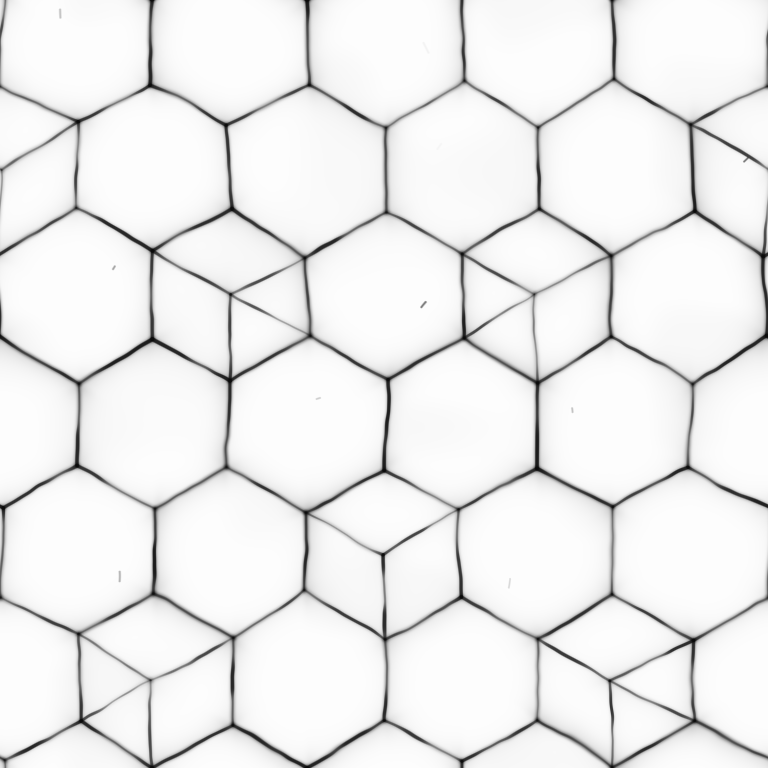
Give the GLSL for this pattern, as a three.js fragment shader.

```glsl
varying vec2 vUv;

// Lengths are in column widths; knots sit on a grid of half columns and third rows.
const float COLUMNS = 5.0;
const float ROWS = 6.0;
const float ROW_HEIGHT = COLUMNS / ROWS;
const float FIRST_ROW = 0.6875;
const vec2 KNOT_STEP = vec2(0.5, ROW_HEIGHT / 3.0);
const vec2 KNOT_PERIOD = vec2(2.0 * COLUMNS, 3.0 * ROWS);
const vec3 PAPER = vec3(0.994);
const vec3 INK = vec3(0.04);

vec2 hash2(vec2 p) {
  vec3 q = fract(p.xyx * vec3(0.1031, 0.1030, 0.0973));
  q += dot(q, q.yzx + 33.33);
  return fract((q.xx + q.yz) * q.zy);
}

vec2 wrap(vec2 p, vec2 period) {
  return floor(mod(p + 0.5, period));
}

// Two channels of value noise that repeat after period cells
vec2 noise2(vec2 uv, float period) {
  vec2 p = uv * period;
  vec2 i = floor(p);
  vec2 f = fract(p);
  f = f * f * (3.0 - 2.0 * f);
  vec2 size = vec2(period);
  vec2 low = mix(hash2(wrap(i, size)), hash2(wrap(i + vec2(1.0, 0.0), size)), f.x);
  vec2 high = mix(hash2(wrap(i + vec2(0.0, 1.0), size)), hash2(wrap(i + 1.0, size)), f.x);
  return mix(low, high, f.y);
}

vec2 knot(vec2 g) {
  return g * KNOT_STEP + 0.045 * (hash2(wrap(g, KNOT_PERIOD)) - 0.5);
}

// x: distance to the segment, y: signed distance to its line
vec2 segment(vec2 p, vec2 a, vec2 b) {
  vec2 ab = b - a;
  vec2 ap = p - a;
  float t = clamp(dot(ap, ab) / dot(ab, ab), 0.0, 1.0);
  return vec2(length(ap - ab * t), (ab.x * ap.y - ab.y * ap.x) / length(ab));
}

// Dark core, grey body and a shadow heavier on one side
float stroke(vec2 p, vec2 a, vec2 b, float wear, float softness) {
  vec2 traits = hash2(wrap(a + b, 2.0 * KNOT_PERIOD) + 7.0);
  vec2 d = segment(p, knot(a), knot(b));
  float press = 0.7 * wear + 0.3 * traits.x;
  float width = mix(0.004, 0.011, press);
  float core = mix(0.25, 0.85, press) * (1.0 - smoothstep(width - 0.005, width + 0.006, d.x));
  float body = softness * mix(0.25, 0.55, traits.y) * exp(-d.x * d.x / 0.00027);
  float side = smoothstep(-0.03, 0.03, traits.x < 0.5 ? -d.y : d.y);
  float shadow = softness * (0.04 + 0.13 * traits.y * side) * exp(-d.x / 0.055);
  return (1.0 - core) * (1.0 - body) * (1.0 - shadow);
}

// Every third row is plain; the others hold one or two split cells
bool isSplit(vec2 cell) {
  float kind = mod(cell.y, 3.0);
  float upper = floor(cell.y / 3.0);
  if (kind < 0.5) return cell.x == 1.0 || cell.x == 4.0 - upper;
  return kind < 1.5 && cell.x == 2.0 - 2.0 * upper;
}

// Inner lines of a split cell, some with a fourth spoke
float spokes(vec2 p, vec2 centre, vec2 cell, float wear) {
  float clear = stroke(p, centre, centre + vec2(-1.0, 1.0), wear, 0.45);
  clear *= stroke(p, centre, centre + vec2(1.0, 1.0), wear, 0.45);
  clear *= stroke(p, centre, centre + vec2(0.0, -2.0), wear, 0.45);
  if (mod(cell.y, 3.0) < 0.5) {
    float lean = (cell.x == 1.0) == (cell.y < 3.0) ? -1.0 : 1.0;
    clear *= stroke(p, centre, centre + vec2(lean, -1.0), wear, 0.35);
  }
  return clear;
}

// Short scratch at a random place in some cells
float scratch(vec2 p, vec2 centre, vec2 cell) {
  vec2 chance = hash2(cell + 31.0);
  vec2 start = centre * KNOT_STEP + 0.7 * (hash2(cell + 53.0) - 0.5);
  vec2 finish = start + vec2(0.06, 0.14) * (hash2(cell + 71.0) - 0.5);
  float d = segment(p, start, finish).x;
  return 1.0 - 0.6 * chance.y * step(0.65, chance.x) * (1.0 - smoothstep(0.0, 0.012, d));
}

void main() {
  vec2 p = vUv * COLUMNS - vec2(0.0, FIRST_ROW * ROW_HEIGHT);
  p += 0.03 * (noise2(vUv, 17.0) - 0.5) + 0.008 * (noise2(vUv, 60.0) - 0.5);
  float wear = smoothstep(0.2, 0.8, noise2(vUv, 26.0).x);

  float clear = 1.0;
  for (int j = -1; j <= 1; j++) {
    float row = floor(p.y / ROW_HEIGHT + 0.5) + float(j);
    float shift = mod(row, 2.0);
    for (int i = -1; i <= 1; i++) {
      float column = floor(p.x - 0.5 * shift + 0.5) + float(i);
      vec2 centre = vec2(2.0 * column + shift, 3.0 * row);
      vec2 cell = wrap(vec2(column, row), vec2(COLUMNS, ROWS));
      vec2 top = centre + vec2(0.0, 2.0);
      vec2 right = centre + 1.0;
      clear *= stroke(p, right, centre + vec2(1.0, -1.0), wear, 1.0);
      clear *= stroke(p, right, top, wear, 1.0);
      clear *= stroke(p, top, centre + vec2(-1.0, 1.0), wear, 1.0);
      if (isSplit(cell)) clear *= spokes(p, centre, cell, wear);
      clear *= scratch(p, centre, cell);
    }
  }

  // Faint grey clouds on the paper
  float cloud = 0.02 * smoothstep(0.55, 0.95, noise2(vUv, 9.0).y);
  gl_FragColor = vec4(mix(INK, PAPER - cloud, clear), 1.0);
}
```
